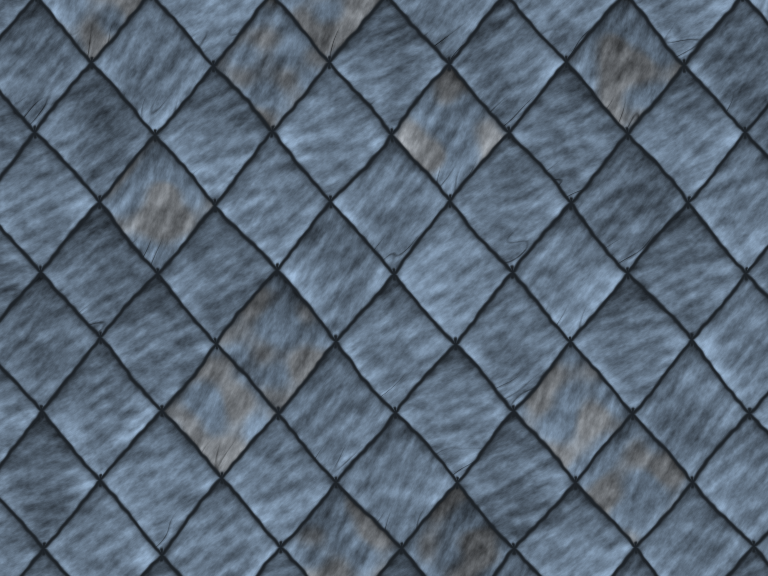
Reproduce this texture procedurally as a Shadertoy shader.

```glsl
// Diamond-laid slate shingles with dark overlapping seams, pale rims and weathered faces.

#define TILE_SIZE vec2(0.2049, 0.2418)  // width and height of one diamond
#define ORIGIN vec2(0.064, 0.769)       // position of one lattice corner
#define SHEAR 0.019                     // sideways drift of the courses
#define WOBBLE 0.085                    // unevenness of the lattice
#define SEAM 0.0020                     // half width of the dark gap
#define TILE_CONTRAST 0.24              // tone range between tiles
#define MOTTLE 0.42                     // strength of cloudy weathering
#define RELIEF 0.48                     // strength of the stone grain
#define SLATE vec3(0.377, 0.440, 0.508)
#define STAIN vec3(0.405, 0.405, 0.405)
#define GAP vec3(0.115, 0.135, 0.155)

vec2 hash2(vec2 cell) {
    uvec2 h = uvec2(ivec2(cell) + 4096);
    h = h * 1664525u + 1013904223u;
    h.x += h.y * 1664525u;
    h.y += h.x * 1664525u;
    h ^= h >> 16u;
    h.x += h.y * 1664525u;
    h.y += h.x * 1664525u;
    h ^= h >> 16u;
    return vec2(h & 65535u) / 65535.0;
}

float cornerSlope(vec2 cell, vec2 offset) {
    float angle = 6.28318 * hash2(cell).x;
    return dot(vec2(cos(angle), sin(angle)), offset);
}

float gradientNoise(vec2 p) {
    vec2 i = floor(p), f = p - i, e = vec2(1.0, 0.0);
    vec2 w = f * f * f * (f * (f * 6.0 - 15.0) + 10.0);
    return mix(mix(cornerSlope(i, f), cornerSlope(i + e, f - e), w.x),
               mix(cornerSlope(i + e.yx, f - e.yx), cornerSlope(i + 1.0, f - 1.0), w.x), w.y);
}

float fbm(vec2 p) {
    float sum = 0.0, amplitude = 0.6;
    for (int k = 0; k < 5; k++) {
        sum += amplitude * gradientNoise(p);
        p = mat2(1.6, 1.2, -1.2, 1.6) * p + 3.7;
        amplitude *= 0.55;
    }
    return sum;
}

// Skewed coordinates whose unit cells are the diamonds
vec2 toLattice(vec2 p) {
    vec2 q = p - ORIGIN;
    q.x += SHEAR * q.y;
    q /= TILE_SIZE;
    vec2 uv = vec2(q.x + q.y, q.x - q.y);
    vec2 wobble = vec2(gradientNoise(uv * 0.9 + 0.37), gradientNoise(uv * 0.9 + 19.6));
    vec2 nicks = vec2(gradientNoise(p * 55.0), gradientNoise(p * 55.0 + 31.4));
    return uv + WOBBLE * wobble + 0.016 * nicks;
}

// Distance to the seams, with a short upright gap where four tiles meet
float seamDistance(vec2 uv) {
    vec2 d = uv - round(uv);
    float perUnit = 1.0 / length(1.0 / TILE_SIZE);
    float edge = min(abs(d.x), abs(d.y)) * perUnit;
    vec2 fromCorner = 0.5 * vec2(d.x + d.y, d.x - d.y) * TILE_SIZE;
    fromCorner.y -= clamp(fromCorner.y, -0.008, 0.008);
    return min(edge, length(fromCorner));
}

vec3 slateFace(vec2 p, vec2 id, vec2 f) {
    vec2 seed = hash2(id), traits = hash2(id + 57.0);
    vec2 s = p + 9.0 * seed;
    float angle = 0.35 + 0.9 * traits.x;
    vec2 grain = mat2(cos(angle), -sin(angle), sin(angle), cos(angle)) * s;

    // Weathering: broad clouds, directional grain and fine grit
    float cloud = fbm(s * 9.0);
    vec2 grainPos = grain * vec2(20.0, 48.0);
    float relief = fbm(grainPos) - fbm(grainPos + vec2(0.25, 0.45));
    float grit = gradientNoise(s * 130.0);
    float tone = 1.0 + TILE_CONTRAST * (seed.y - 0.5);
    tone += MOTTLE * cloud + RELIEF * relief + 0.07 * grit;

    // Pale rims and side corners, shaded top below the overlapping tiles
    float upper = min(f.y, 1.0 - f.x), lower = min(f.x, 1.0 - f.y);
    float height = f.x - f.y, side = abs(f.x + f.y - 1.0);
    float patchy = clamp(0.75 + 1.6 * cloud, 0.2, 1.3);
    tone += patchy * (0.17 * smoothstep(0.26, 0.0, lower) + 0.15 * smoothstep(0.35, 0.95, side));
    tone -= 0.15 * smoothstep(0.1, 0.95, height) + 0.04;
    tone *= mix(0.74, 1.0, smoothstep(0.0, 0.13, upper));

    // Split layers near the lower tip of some tiles
    float split = gradientNoise(grain * vec2(9.0, 30.0) + 5.0);
    float tip = smoothstep(0.35, 0.75, -height) * step(0.45, traits.y);
    tone -= 0.30 * tip * smoothstep(0.05, 0.0, abs(split));
    tone += 0.13 * tip * smoothstep(0.04, 0.10, split) * smoothstep(0.20, 0.10, split);

    // Brownish stain on a few tiles
    float stain = step(0.80, traits.x) * smoothstep(-0.15, 0.25, gradientNoise(s * 14.0));
    return mix(SLATE, STAIN, 0.75 * stain) * tone;
}

void mainImage(out vec4 fragColor, in vec2 fragCoord) {
    vec2 p = fragCoord / iResolution.y;
    float pixel = 1.0 / iResolution.y;
    vec2 uv = toLattice(p);
    vec3 color = slateFace(p, floor(uv), fract(uv));

    // Soft contact shadow, then the dark gap itself
    float seam = seamDistance(uv);
    color *= mix(0.62, 1.0, smoothstep(0.0, 0.0075, seam));
    color = mix(GAP, color, smoothstep(SEAM - pixel, SEAM + pixel + 0.0008, seam));
    fragColor = vec4(clamp(color, 0.0, 1.0), 1.0);
}
```
